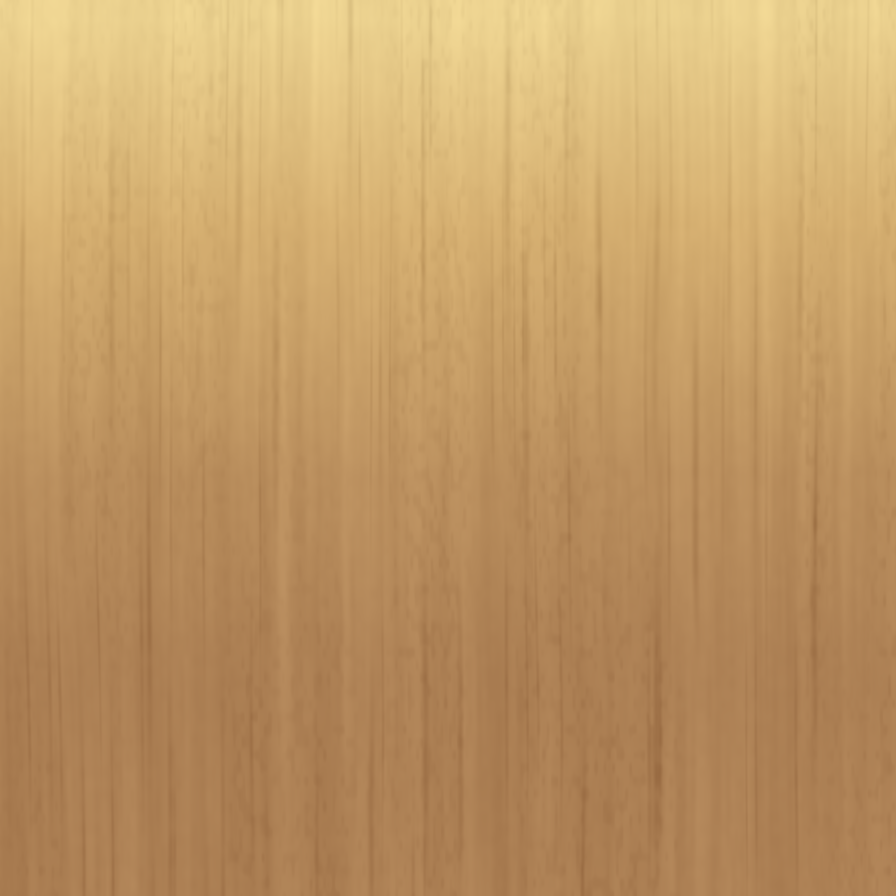
A Shadertoy shader for this texture:

```glsl
float hash(vec2 p) {
    vec3 q = fract(p.xyx * vec3(0.1031, 0.1030, 0.0973));
    q += dot(q, q.yzx + 33.33);
    return fract((q.x + q.y) * q.z);
}

float noise(vec2 p) {
    vec2 cell = floor(p), f = fract(p);
    f = f * f * (3.0 - 2.0 * f);
    return mix(mix(hash(cell), hash(cell + vec2(1, 0)), f.x),
               mix(hash(cell + vec2(0, 1)), hash(cell + vec2(1, 1)), f.x), f.y);
}

// Honey at the top, deepening to brown in the lower third
vec3 woodGradient(float y) {
    vec3 color = vec3(0.675, 0.500, 0.328);
    color = mix(color, vec3(0.725, 0.555, 0.362), smoothstep(0.22, 0.50, y));
    color = mix(color, vec3(0.835, 0.685, 0.440), clamp((y - 0.47) / 0.28, 0.0, 1.0));
    return mix(color, vec3(0.920, 0.818, 0.558), clamp((y - 0.75) / 0.23, 0.0, 1.0));
}

// Long soft marks with tapered ends, one per random column cell
float softStreaks(vec2 p, float columns, float rows, float density) {
    float column = floor(p.x * columns);
    float y = p.y * rows + hash(vec2(column, 7.0)) * 9.0;
    vec2 id = vec2(column, floor(y));
    float along = fract(y);
    float taper = smoothstep(0.0, 0.45, along) * (1.0 - smoothstep(0.55, 1.0, along));
    float center = 0.5 + 0.2 * (hash(id + 31.0) - 0.5) + 0.12 * (along - 0.5);
    float across = abs(fract(p.x * columns) - center);
    float width = mix(0.2, 0.33, hash(id + 53.0));
    return step(hash(id), density) * taper * (1.0 - smoothstep(0.0, width, across));
}

void mainImage(out vec4 fragColor, in vec2 fragCoord) {
    vec2 uv = fragCoord / iResolution.xy;

    // Fibres drift slightly sideways as they rise
    vec2 p = uv;
    p.x += 0.014 * (noise(vec2(uv.x * 5.0, uv.y * 1.6)) - 0.5);
    p.x += 0.003 * (noise(vec2(uv.x * 18.0, uv.y * 5.0) + 40.0) - 0.5);

    // Broad bands down to fine fibres
    float grain = 0.018 * (noise(vec2(p.x * 14.0, p.y * 0.8)) - 0.5);
    grain += 0.022 * (noise(vec2(p.x * 48.0, p.y * 1.2) + 11.0) - 0.5);
    grain += 0.028 * (noise(vec2(p.x * 105.0, p.y * 2.0) + 23.0) - 0.5);
    grain += 0.020 * (noise(vec2(p.x * 180.0, p.y * 9.0) + 37.0) - 0.5);

    // Dark streaks broken up along their length, and a few pale ones
    float streaks = 0.050 * softStreaks(p, 50.0, 1.9, 0.20);
    streaks += 0.036 * softStreaks(p + 0.37, 84.0, 2.3, 0.32);
    streaks *= 0.6 + 0.7 * noise(vec2(p.x * 60.0, p.y * 38.0) + 19.0);
    float pale = 0.024 * softStreaks(p + 3.1, 30.0, 1.1, 0.22);

    // Faint short pores gathered in some bands
    float poreBand = smoothstep(0.35, 0.8, noise(vec2(p.x * 22.0, p.y * 1.5) + 71.0));
    float pores = smoothstep(0.45, 1.0, noise(vec2(p.x * 210.0, p.y * 70.0) + 83.0));
    float mottle = 0.010 * (noise(uv * vec2(120.0, 80.0)) - 0.5);

    float shade = grain + pale + mottle - streaks - 0.026 * pores * poreBand;
    vec3 color = woodGradient(uv.y + 0.02 * (noise(vec2(uv.x * 6.0, 2.0)) - 0.5));
    color += (shade + 0.004) * vec3(0.95, 1.0, 0.85);
    fragColor = vec4(clamp(color, 0.0, 1.0), 1.0);
}
```
